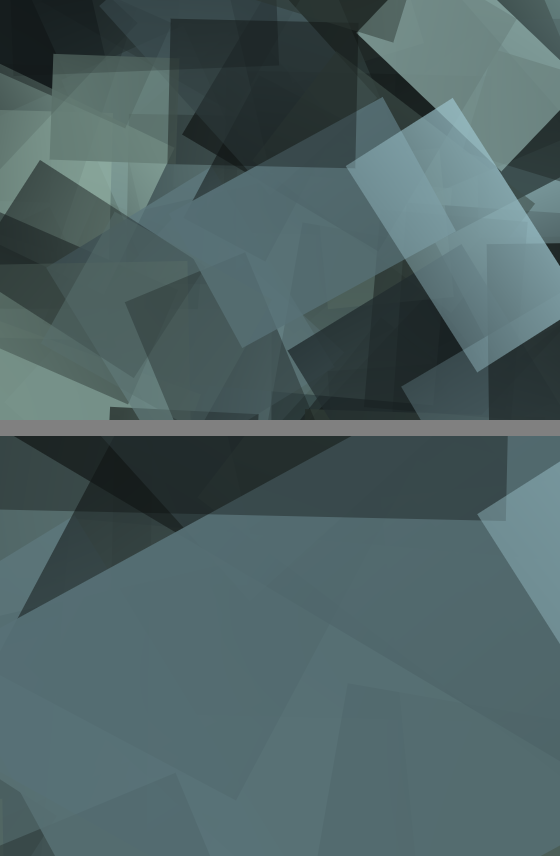
Top: the whole. Bottom: its middle third, enlarged.
This background is drawn by a WebGL 2 fragment shader. Its source:

```glsl
#version 300 es
precision highp float;
// Overlapping translucent rectangles in dark teal, slate and pale mint, each fading along its length.

uniform vec2 u_resolution;
out vec4 fragColor;

const int SHEET_COUNT = 58;
const float PI = 3.14159;
const vec3 BASE_COLOUR = vec3(0.26, 0.35, 0.35);
const vec3 MOSS_TINT = vec3(0.78, 1.0, 0.90);
const vec3 SLATE_TINT = vec3(0.73, 1.0, 1.08);

// Integer hash giving a value in 0..1 for an item and a channel
float hash(int item, int channel) {
    uint h = uint(item) * 1597334677u ^ uint(channel + 1) * 3812015801u;
    h = (h ^ (h >> 16)) * 2146121005u;
    h = (h ^ (h >> 15)) * 2221713035u;
    h ^= h >> 16;
    return float(h & 65535u) / 65535.0;
}

vec2 rotate(vec2 p, float angle) {
    float c = cos(angle), s = sin(angle);
    return vec2(c * p.x + s * p.y, c * p.y - s * p.x);
}

float boxDistance(vec2 p, vec2 halfSize) {
    vec2 d = abs(p) - halfSize;
    return length(max(d, 0.0)) + min(max(d.x, d.y), 0.0);
}

// Evenly spread centre, slightly jittered and reaching past the borders
vec2 sheetCentre(int i) {
    vec2 spread = fract(float(i) * vec2(0.7549, 0.5698) + 0.5);
    vec2 jitter = vec2(hash(i, 0), hash(i, 1)) - 0.5;
    return mix(vec2(-0.1), vec2(1.1), spread) + 0.14 * jitter;
}

// Mostly dark tones, brighter toward the middle of the canvas
vec3 sheetColour(int i, vec2 centre) {
    float tone = fract(float(i) * 0.618 + 0.3);
    float outward = clamp(length(centre - 0.5) * 1.6, 0.0, 1.0);
    float level = 0.05 + 0.85 * pow(tone, mix(1.3, 2.6, outward));
    vec3 tint = mix(MOSS_TINT, SLATE_TINT, hash(i, 2));
    tint.r += 0.08 * level;
    return level * tint;
}

// Some sheets stand nearly upright, the others turn freely
float sheetAngle(int i) {
    float turn = hash(i, 3) - 0.5;
    return turn * mix(0.08, PI, step(0.2, hash(i, 4)));
}

// Opacity running from a faint side to a strong side
float sheetOpacity(int i, vec2 local) {
    float strong = mix(0.3, 1.0, hash(i, 5));
    float faint = strong * mix(0.08, 0.85, hash(i, 6));
    float tilt = hash(i, 7) - 0.5;
    float ramp = clamp(0.5 + 0.5 * (0.8 * local.y + tilt * local.x), 0.0, 1.0);
    return mix(faint, strong, ramp);
}

vec3 addSheet(vec3 under, vec2 p, float aspect, float pixel, int i) {
    vec2 centre = sheetCentre(i);
    vec2 halfSize = mix(vec2(0.11), vec2(0.34), vec2(hash(i, 8), hash(i, 9)));
    vec2 q = rotate(p - centre * vec2(aspect, 1.0), sheetAngle(i));
    float coverage = clamp(0.5 - boxDistance(q, halfSize) / pixel, 0.0, 1.0);
    float opacity = sheetOpacity(i, q / halfSize);
    return mix(under, sheetColour(i, centre), coverage * opacity);
}

void main() {
    vec2 p = gl_FragCoord.xy / u_resolution.y;
    float aspect = u_resolution.x / u_resolution.y;
    float pixel = 1.0 / u_resolution.y;

    // Stack the sheets from back to front
    vec3 colour = BASE_COLOUR;
    for (int i = 0; i < SHEET_COUNT; i++) {
        colour = addSheet(colour, p, aspect, pixel, i);
    }
    fragColor = vec4(colour, 1.0);
}
```
